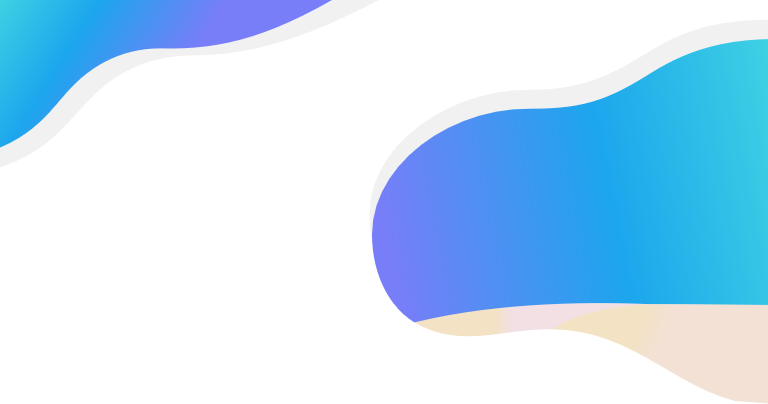
This background is drawn by a WebGL 1 fragment shader. Its source:

```glsl
precision highp float;
// Flat background: two wavy gradient blobs on white, each over a pale grey
// echo, with sandy dunes along the foot of the large one. Outlines are Bezier
// paths, filled by an even-odd test and smoothed by the distance to the edge.

uniform vec2 u_resolution;

const vec2 VIEW = vec2(768.0, 405.0);   // design space, origin at the top left
const int STEPS = 14;                   // straight pieces per curve

const vec3 PAPER  = vec3(1.0);
const vec3 SHADOW = vec3(0.945);
const vec3 VIOLET = vec3(0.465, 0.495, 0.97);
const vec3 AZURE  = vec3(0.11, 0.65, 0.93);
const vec3 AQUA   = vec3(0.24, 0.82, 0.89);
const vec3 SAND   = vec3(0.953, 0.886, 0.765);
const vec3 BLUSH  = vec3(0.949, 0.878, 0.894);
const vec3 PEACH  = vec3(0.953, 0.882, 0.835);

// Gradient axes, and the positions of their three stops
const vec2 CORNER_AXIS = vec2(1.0, 0.62);
const vec3 CORNER_STOPS = vec3(0.0, 100.0, 225.0);
const vec2 LARGE_AXIS = vec2(1.0, -0.2);
const vec3 LARGE_STOPS = vec3(340.0, 570.0, 760.0);

// Path state: sample point, start, pen, squared distance and side (-1 inside)
vec2 point, origin, pen;
float nearest, side;

void moveTo(vec2 a) {
  origin = a;
  pen = a;
  nearest = 1e6;
  side = 1.0;
}

void lineTo(vec2 b) {
  vec2 edge = b - pen;
  vec2 rel = point - pen;
  vec2 gap = rel - edge * clamp(dot(rel, edge) / dot(edge, edge), 0.0, 1.0);
  nearest = min(nearest, dot(gap, gap));
  bool spans = (pen.y > point.y) != (b.y > point.y);
  if (spans && rel.x < edge.x * rel.y / edge.y) side = -side;
  pen = b;
}

void curveTo(vec2 b, vec2 c, vec2 d) {
  vec2 a = pen;
  for (int i = 1; i <= STEPS; i++) {
    float t = float(i) / float(STEPS);
    float s = 1.0 - t;
    lineTo(s * s * s * a + 3.0 * s * t * (s * b + t * c) + t * t * t * d);
  }
}

// Close the path and return its pixel coverage
float fillPath() {
  lineTo(origin);
  float pixel = VIEW.x / u_resolution.x;
  return clamp(0.5 - side * sqrt(nearest) / pixel, 0.0, 1.0);
}

vec3 threeStops(vec3 a, vec3 b, vec3 c, vec3 stops, float x) {
  vec3 start = mix(a, b, clamp((x - stops.x) / (stops.y - stops.x), 0.0, 1.0));
  return mix(start, c, clamp((x - stops.y) / (stops.z - stops.y), 0.0, 1.0));
}

float cornerShadow() {
  moveTo(vec2(-20.0, -20.0));
  lineTo(vec2(-20.0, 174.0));
  curveTo(vec2(45.0, 157.0), vec2(60.0, 130.0), vec2(82.0, 108.0));
  curveTo(vec2(107.0, 79.0), vec2(140.0, 55.5), vec2(195.0, 55.5));
  curveTo(vec2(260.0, 55.0), vec2(315.0, 33.0), vec2(379.0, 0.0));
  lineTo(vec2(400.0, -11.0));
  return fillPath();
}

float cornerBlob() {
  moveTo(vec2(-20.0, -20.0));
  lineTo(vec2(-20.0, 155.0));
  curveTo(vec2(35.0, 139.0), vec2(50.0, 110.0), vec2(72.0, 87.0));
  curveTo(vec2(95.0, 63.0), vec2(125.0, 48.5), vec2(160.0, 48.5));
  curveTo(vec2(215.0, 50.0), vec2(262.0, 40.0), vec2(332.0, 0.0));
  lineTo(vec2(352.0, -12.0));
  return fillPath();
}

float largeShadow() {
  moveTo(vec2(790.0, 20.0));
  curveTo(vec2(715.0, 17.0), vec2(680.0, 33.0), vec2(652.0, 50.0));
  curveTo(vec2(607.0, 78.0), vec2(580.0, 90.0), vec2(530.0, 90.0));
  curveTo(vec2(450.0, 89.0), vec2(369.0, 145.0), vec2(369.5, 215.0));
  curveTo(vec2(370.0, 235.0), vec2(372.0, 250.0), vec2(385.0, 280.0));
  lineTo(vec2(790.0, 280.0));
  return fillPath();
}

float largeBlob() {
  moveTo(vec2(790.0, 39.5));
  curveTo(vec2(715.0, 36.0), vec2(675.0, 58.0), vec2(648.0, 75.0));
  curveTo(vec2(605.0, 102.0), vec2(580.0, 109.0), vec2(530.0, 109.0));
  curveTo(vec2(450.0, 108.0), vec2(372.0, 165.0), vec2(372.0, 235.0));
  curveTo(vec2(372.0, 272.0), vec2(387.0, 306.0), vec2(414.0, 323.0));
  curveTo(vec2(460.0, 350.0), vec2(500.0, 330.0), vec2(550.0, 330.0));
  curveTo(vec2(630.0, 330.0), vec2(670.0, 385.0), vec2(735.0, 402.0));
  lineTo(vec2(790.0, 406.0));
  return fillPath();
}

float dune(vec2 foot, vec2 b, vec2 c, vec2 crest, vec2 end) {
  moveTo(vec2(foot.x, 430.0));
  lineTo(foot);
  curveTo(b, c, crest);
  curveTo(2.0 * crest - mix(c, crest, 0.3), end, end);
  lineTo(vec2(end.x, 430.0));
  return fillPath();
}

void main() {
  vec2 uv = gl_FragCoord.xy / u_resolution;
  point = vec2(uv.x, 1.0 - uv.y) * VIEW;

  // Corner blob
  vec3 color = mix(PAPER, SHADOW, max(cornerShadow(), largeShadow()));
  vec3 corner = threeStops(AQUA, AZURE, VIOLET, CORNER_STOPS, dot(point, CORNER_AXIS));
  color = mix(color, corner, cornerBlob());

  // Large blob, with two dunes clipped to it
  vec3 large = threeStops(VIOLET, AZURE, AQUA, LARGE_STOPS, dot(point, LARGE_AXIS));
  vec3 back = mix(SAND, BLUSH, smoothstep(490.0, 515.0, point.x));
  vec3 front = mix(SAND, PEACH, smoothstep(635.0, 675.0, point.x + 0.4 * (point.y - 320.0)));
  large = mix(large, back, dune(vec2(400.0, 327.0), vec2(475.0, 306.0),
    vec2(560.0, 303.0), vec2(620.0, 304.0), vec2(670.0, 307.0)));
  large = mix(large, front, dune(vec2(553.0, 330.0), vec2(575.0, 312.0),
    vec2(625.0, 306.0), vec2(647.0, 305.0), vec2(790.0, 306.0)));
  gl_FragColor = vec4(mix(color, large, largeBlob()), 1.0);
}
```
